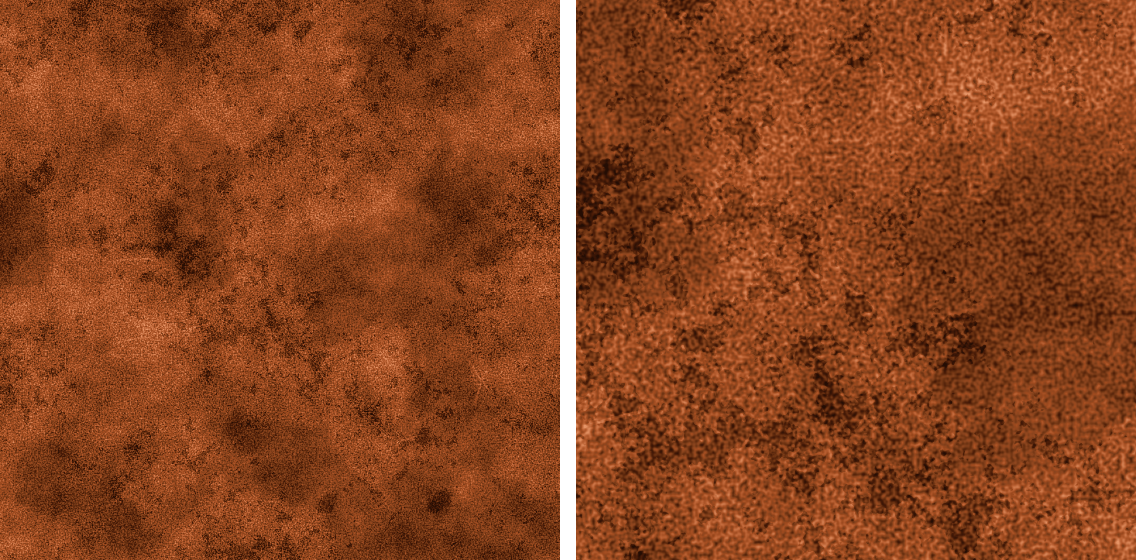
Left, the full canvas; right, a detail of the centre.
Reproduce this texture procedurally as a WebGL 1 fragment shader.

```glsl
precision highp float;
// Weathered rust: mottled orange metal with grain, dark corrosion pits, dents and scratches.

uniform vec2 u_resolution;

const vec3 SOOT   = vec3(0.14, 0.05, 0.015);
const vec3 UMBER  = vec3(0.29, 0.11, 0.03);
const vec3 BROWN  = vec3(0.42, 0.195, 0.068);
const vec3 RUST   = vec3(0.54, 0.265, 0.115);
const vec3 ORANGE = vec3(0.62, 0.29, 0.12);
const vec3 AMBER  = vec3(0.73, 0.38, 0.20);
const vec3 PALE   = vec3(0.90, 0.58, 0.40);

vec2 hash2(vec2 p) {
  vec3 q = fract(p.xyx * vec3(0.1031, 0.1030, 0.0973));
  q += dot(q, q.yzx + 33.33);
  return fract((q.xx + q.yz) * q.zy);
}

float cornerSlope(vec2 cell, vec2 corner, vec2 f) {
  float angle = 6.28318 * hash2(cell + corner).x;
  return dot(vec2(cos(angle), sin(angle)), f - corner);
}

// Gradient noise, roughly -0.7 to 0.7.
float gradientNoise(vec2 p) {
  vec2 cell = floor(p), f = fract(p);
  vec2 w = f * f * f * (f * (f * 6.0 - 15.0) + 10.0);
  vec2 e = vec2(0.0, 1.0);
  float low = mix(cornerSlope(cell, e.xx, f), cornerSlope(cell, e.yx, f), w.x);
  float high = mix(cornerSlope(cell, e.xy, f), cornerSlope(cell, e.yy, f), w.x);
  return mix(low, high, w.y);
}

float fbm(vec2 p, float gain) {
  float sum = 0.0, amplitude = 1.0;
  for (int i = 0; i < 5; i++) {
    sum += amplitude * gradientNoise(p);
    p = mat2(1.6, 1.2, -1.2, 1.6) * p + 17.3;
    amplitude *= gain;
  }
  return sum;
}

vec2 rotate(vec2 p, float angle) {
  float c = cos(angle), s = sin(angle);
  return vec2(c * p.x + s * p.y, c * p.y - s * p.x);
}

// Scattered soft oval hollows with ragged rims.
float dents(vec2 p, float ragged) {
  float shade = 0.0;
  for (int i = 0; i < 12; i++) {
    float id = float(i);
    vec2 shape = hash2(vec2(id, 41.0));
    vec2 q = rotate(p - hash2(vec2(id, 7.0)), 0.9 * shape.x - 0.2);
    q /= mix(0.010, 0.026, shape.y) * vec2(1.35, 0.8);
    float d = length(q) + 0.7 * ragged;
    shade = max(shade, (1.0 - smoothstep(0.35, 1.35, d)) * mix(0.4, 1.0, shape.x));
  }
  return shade;
}

// Thin, slightly bowed bright lines.
float scratches(vec2 p, float pixel) {
  float light = 0.0;
  for (int i = 0; i < 9; i++) {
    float id = float(i);
    vec2 shape = hash2(vec2(id, 83.0));
    vec2 q = rotate(p - hash2(vec2(id, 29.0)), 3.14159 * shape.x);
    float reach = mix(0.015, 0.055, shape.y);
    q.y += 1.2 * q.x * q.x;
    float line = 1.0 - smoothstep(0.0004, 0.0008 + pixel, abs(q.y));
    light = max(light, line * (1.0 - smoothstep(0.5 * reach, reach, abs(q.x))));
  }
  return light;
}

float ramp(float a, float b, float x) {
  return clamp((x - a) / (b - a), 0.0, 1.0);
}

vec3 rustColor(float tone) {
  vec3 color = mix(SOOT, UMBER, ramp(0.12, 0.29, tone));
  color = mix(color, BROWN, ramp(0.29, 0.42, tone));
  color = mix(color, RUST, ramp(0.42, 0.54, tone));
  color = mix(color, ORANGE, ramp(0.54, 0.63, tone));
  color = mix(color, AMBER, ramp(0.63, 0.77, tone));
  return mix(color, PALE, ramp(0.77, 1.02, tone));
}

void main() {
  float side = min(u_resolution.x, u_resolution.y);
  vec2 p = gl_FragCoord.xy / side;

  // Broad clouds, ragged mottling and fine grain.
  float clouds = fbm(p * 4.1 + 4.7, 0.66);
  float mottle = fbm(p * 13.0 + 31.0, 0.80);
  float crust = fbm(p * 31.0 + 63.0, 0.85);
  float grain = gradientNoise(p * 397.0) + 0.75 * gradientNoise(p * 263.0 + 9.0);

  // Smooth dull stains with ragged borders hold fewer pits.
  float stain = smoothstep(0.02, 0.20, fbm(p * 2.7 + 12.4, 0.55) + 0.18 * mottle);
  float pitZone = fbm(p * vec2(3.4, 4.6) + 90.0, 0.55);
  float pits = smoothstep(0.30, 0.62, crust + 1.05 * pitZone - 0.25 * stain);

  // A small worn area of pale metal at the edge.
  vec2 scuffOffset = (p - vec2(0.98, 0.77)) / vec2(0.05, 0.028);
  float scuff = 1.0 - smoothstep(0.4, 1.2, length(scuffOffset) + 0.7 * mottle);

  float tone = 0.612 + 0.20 * clouds + 0.105 * mottle + 0.030 * crust;
  tone += 0.36 * grain * mix(1.0, 0.75, stain) - 0.145 * stain;
  tone -= 0.20 * pits + 0.20 * dents(p, mottle);
  tone += 0.15 * scratches(p, 1.0 / side) + 0.17 * scuff;

  gl_FragColor = vec4(rustColor(tone), 1.0);
}
```
